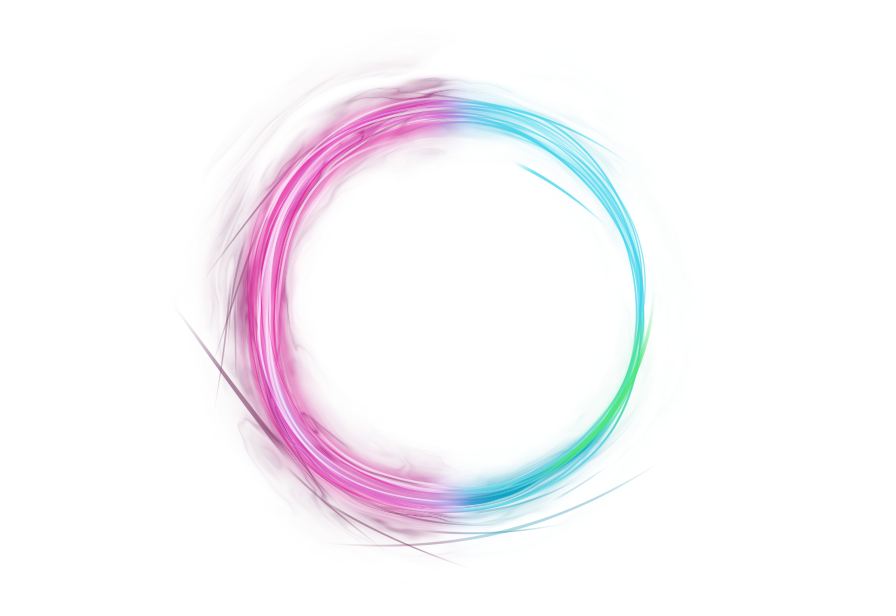
A WebGL 1 fragment shader for this background:

```glsl
precision highp float;
uniform vec2 u_resolution;

const float PI = 3.14159;
const float TAU = 6.28318;
const vec2 CENTER = vec2(0.008, 0.0);
const float RADIUS = 0.304;
const float FILAMENTS = 44.0;
const float WISPS = 34.0;
const float SMOKE_OUTER = 0.062;
const float SMOKE_INNER = 0.042;
const vec3 MAGENTA = vec3(0.90, 0.10, 0.60);
const vec3 ORCHID = vec3(0.88, 0.40, 0.86);
const vec3 LAVENDER = vec3(0.60, 0.55, 0.92);
const vec3 CYAN = vec3(0.25, 0.83, 0.92);
const vec3 TEAL = vec3(0.04, 0.64, 0.76);
const vec3 GREEN = vec3(0.30, 0.90, 0.48);
const vec3 MAUVE = vec3(0.50, 0.28, 0.43);
const vec3 CORE = vec3(0.98, 0.92, 1.0);

float hash(vec2 p) {
  return fract(sin(dot(p, vec2(127.1, 311.7))) * 43758.5453);
}

// Value noise that repeats along x
float noise(vec2 p, float period) {
  vec2 i = floor(p), f = fract(p);
  f = f * f * (3.0 - 2.0 * f);
  float x0 = mod(i.x, period), x1 = mod(i.x + 1.0, period);
  float low = mix(hash(vec2(x0, i.y)), hash(vec2(x1, i.y)), f.x);
  float high = mix(hash(vec2(x0, i.y + 1.0)), hash(vec2(x1, i.y + 1.0)), f.x);
  return mix(low, high, f.y);
}

float fbm(vec2 p, float period) {
  float sum = 0.0, gain = 0.5;
  for (int i = 0; i < 4; i++) {
    sum += gain * noise(p, period);
    p = p * 2.0 + vec2(0.0, 7.3);
    period *= 2.0;
    gain *= 0.5;
  }
  return sum;
}

float angleFrom(float a, float start) {
  return mod(a - start + PI, TAU) - PI;
}

float line(float dist, float width) {
  float soft = 0.7 / u_resolution.y;
  return (1.0 - smoothstep(width - soft, width + soft, abs(dist))) * min(1.0, width / soft);
}

// Tapered arc that leaves the circle of radius r0; polar = (angle, radius)
float wisp(vec2 polar, float start, float span, float r0, float bend, float width) {
  float da = angleFrom(polar.x, start);
  float t = da / span;
  float fade = smoothstep(-0.15, 0.15, t) * (1.0 - smoothstep(0.5, 1.0, t));
  return fade * line(polar.y * (1.0 - bend * da * da) - r0, width * (1.2 - 0.8 * clamp(t, 0.0, 1.0)));
}

void main() {
  vec2 q = (gl_FragCoord.xy - 0.5 * u_resolution) / u_resolution.y - CENTER;
  float r = length(q), a = atan(q.y, q.x);
  vec2 polar = vec2(a, r);
  float turn = a / TAU + 0.5;
  float steep = abs(sin(a));

  // Zones around the ring
  float left = 1.0 - smoothstep(-0.04, 0.035, q.x);
  float teal = (1.0 - left) * (1.0 - smoothstep(-0.23, -0.16, q.y));
  float green = (1.0 - left) * smoothstep(-0.24, -0.15, q.y) * (1.0 - smoothstep(-0.08, 0.02, q.y));
  float seam = exp(-pow(q.x / 0.05, 2.0));
  float d = r - RADIUS - 0.011 * steep - 0.009 * left * pow(sin(2.0 * a), 2.0);

  vec3 tint = mix(mix(CYAN, TEAL, teal), GREEN, 0.65 * green);
  tint = mix(tint, MAGENTA, left);
  tint = mix(tint, LAVENDER, 0.55 * seam);
  vec3 smokeTint = mix(mix(tint, vec3(0.45, 0.60, 0.66), 0.5), MAUVE, left);
  vec3 color = vec3(1.0);

  // Smoke with folded veins
  float warp = fbm(vec2(turn * 9.0, r * 16.0), 9.0);
  float cloud = fbm(vec2(turn * 14.0 + r * 9.0, r * 30.0 + 4.0 * warp), 14.0);
  float vein = 1.0 - abs(2.0 * fbm(vec2(turn * 10.0 - r * 12.0, r * 34.0 + 7.0 * warp), 10.0) - 0.95);
  float reach = d > 0.0 ? SMOKE_OUTER : SMOKE_INNER;
  reach *= 0.55 + 0.9 * warp;
  float smoke = exp(-pow(d / reach, 2.0)) * smoothstep(0.22, 0.75, cloud) * (0.35 + 0.75 * pow(vein, 5.0));
  smoke *= mix(0.12 + 0.35 * steep * steep, 1.0, left);
  color = mix(color, mix(smokeTint, tint, 0.6 * exp(-abs(d) / 0.025)), clamp(smoke, 0.0, 0.85));

  // Scattered wisps, densest on the left half
  for (float i = 0.0; i < WISPS; i++) {
    float h = hash(vec2(i, 1.7)), k = hash(vec2(i, 5.3)), s = hash(vec2(i, 9.1));
    float start = mix(1.3, 5.3, (i + h) / WISPS);
    float span = (0.25 + 0.45 * k) * (s > 0.45 ? 1.0 : -1.0);
    float mark = wisp(polar, start, span, 0.275 + 0.105 * s, 0.1 + 0.5 * h, 0.0016);
    color = mix(color, smokeTint, (0.2 + 0.35 * k) * mark);
  }
  float sweep = wisp(polar, -2.46, -0.72, 0.36, 0.43, 0.0040);
  sweep += 0.6 * wisp(polar, -1.31, 0.72, 0.372, 0.25, 0.0022);
  sweep += 0.6 * wisp(polar, -1.31, -0.80, 0.372, 0.25, 0.0022);
  color = mix(color, smokeTint, 0.65 * min(sweep, 1.0));

  // Coloured body of the ring
  float streak = fbm(vec2(turn * 8.0 + r * 5.0, d * 170.0 + 5.0 * warp), 8.0);
  float width = mix(0.005 + 0.020 * steep * steep, 0.029, left) * (0.75 + 0.5 * warp);
  float body = exp(-pow(d / width, 2.0)) * smoothstep(0.12, 0.62, streak);
  color = mix(color, tint, body * mix(mix(0.55, 1.0, teal), 0.95, left));

  // Bright core
  float core = exp(-pow((d + 0.002) / 0.011, 2.0)) * smoothstep(0.25, 0.65, streak);
  color = mix(color, mix(CORE, vec3(0.80, 0.86, 1.0), smoothstep(0.05, 0.2, -q.y)), 0.8 * core * left);

  // Fine filaments woven along the ring
  float spread = mix(0.005 + 0.019 * steep, 0.027, left);
  for (float i = 0.0; i < FILAMENTS; i++) {
    float h = hash(vec2(i, 2.9)), k = hash(vec2(i, 6.1)), s = hash(vec2(i, 11.3));
    float da = angleFrom(a, TAU * (i + h) / FILAMENTS);
    float span = 0.5 + 0.8 * k;
    float path = spread * (2.0 * s - 1.0 + 0.6 * (h - 0.5) * da) + 0.003 * sin(5.0 * da + TAU * k);
    float mark = line(d - path, 0.0008 + 0.0012 * h) * (1.0 - smoothstep(0.3, 1.0, abs(da) / span));
    vec3 pale = mix(ORCHID, CORE, step(0.4, k));
    vec3 thread = mix(mix(tint, vec3(0.6, 0.95, 0.97), teal * k), mix(tint, pale, step(0.35, h)), left);
    color = mix(color, thread, 0.7 * mark);
  }

  // Long strands on the right half
  float strand = wisp(polar, 1.45, -0.82, 0.335, 0.16, 0.0020);
  strand += wisp(polar, 1.10, -0.65, 0.256, 0.25, 0.0022);
  color = mix(color, CYAN, 0.75 * min(strand, 1.0));
  color = mix(color, GREEN, 0.85 * wisp(polar, -1.0, 1.15, 0.306, 0.055, 0.0045));

  gl_FragColor = vec4(color, 1.0);
}
```
